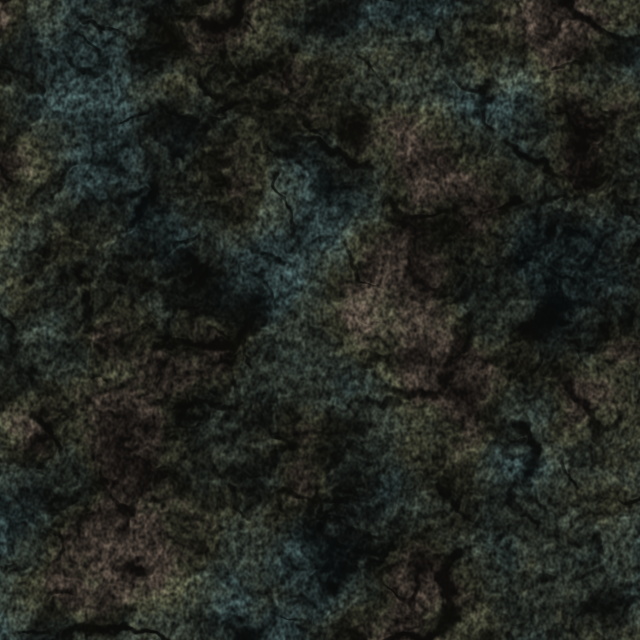
Reproduce this texture procedurally as a WebGL 2 fragment shader.

```glsl
#version 300 es
precision highp float;
// Dark, damp rock face: broad light and shade, slope-lit lumps and fine grit.
// Gradient-noise layers set the tone, thin warped zero lines cut the cracks,
// and slow noise drifts the tint between rust, olive and teal.

uniform vec2 u_resolution;
out vec4 fragColor;

const vec2 LIGHT_DIR = vec2(-0.5, 0.86);
const vec2 CRACK_DIR = vec2(0.88, -0.47);

const vec3 RUST = vec3(1.13, 0.99, 0.87);
const vec3 OLIVE = vec3(1.03, 1.07, 0.81);
const vec3 MOSS = vec3(0.93, 1.06, 0.92);
const vec3 TEAL = vec3(0.80, 1.06, 1.05);

uint hash(uvec2 cell) {
    uint h = cell.x * 1664525u + cell.y * 22695477u + 1013904u;
    h = (h ^ (h >> 16u)) * 73244475u;
    h = (h ^ (h >> 15u)) * 73244475u;
    return h ^ (h >> 16u);
}

vec2 gradient(ivec2 cell) {
    float angle = float(hash(uvec2(cell)) & 65535u) / 65536.0 * 6.28319;
    return vec2(cos(angle), sin(angle));
}

float gradientNoise(vec2 p) {
    ivec2 cell = ivec2(floor(p));
    vec2 f = fract(p);
    vec2 blend = f * f * f * (f * (f * 6.0 - 15.0) + 10.0);
    float a = dot(gradient(cell), f);
    float b = dot(gradient(cell + ivec2(1, 0)), f - vec2(1.0, 0.0));
    float c = dot(gradient(cell + ivec2(0, 1)), f - vec2(0.0, 1.0));
    float d = dot(gradient(cell + ivec2(1, 1)), f - vec2(1.0, 1.0));
    return mix(mix(a, b, blend.x), mix(c, d, blend.x), blend.y);
}

// Sum of octaves, each turned and doubled in frequency.
float fbm(vec2 p, int octaves, float gain) {
    const mat2 TURN = mat2(1.6, 1.2, -1.2, 1.6);
    float sum = 0.0;
    float amplitude = 1.0;
    for (int i = 0; i < octaves; i++) {
        sum += amplitude * gradientNoise(p);
        p = TURN * p + 17.3;
        amplitude *= gain;
    }
    return sum;
}

// Rounded lumps separated by creases, roughened by finer octaves.
float rockHeight(vec2 p) {
    float lumps = abs(gradientNoise(p * 9.0 + 4.1));
    return 0.8 * lumps + 0.5 * fbm(p * 15.0 + 31.7, 4, 0.55);
}

// Height gained towards the light over a short step.
float slopeLight(vec2 p, float reach) {
    vec2 offset = 0.5 * reach * LIGHT_DIR;
    return rockHeight(p - offset) - rockHeight(p + offset);
}

// Broken lines along the zero level of stretched noise.
float cracks(vec2 p, vec2 scale, float width, float seed) {
    vec2 along = vec2(dot(p, CRACK_DIR), dot(p, vec2(-CRACK_DIR.y, CRACK_DIR.x)));
    float level = abs(gradientNoise(along * scale + seed));
    float gate = smoothstep(0.0, 0.3, gradientNoise(p * scale.y * 0.9 + seed * 2.3));
    return gate * (1.0 - smoothstep(0.2 * width, width, level));
}

vec3 rockTint(float hue) {
    vec3 warm = mix(RUST, OLIVE, smoothstep(-0.42, -0.12, hue));
    vec3 cool = mix(MOSS, TEAL, smoothstep(0.08, 0.42, hue));
    return mix(warm, cool, smoothstep(-0.16, 0.08, hue));
}

void main() {
    vec2 p = gl_FragCoord.xy / u_resolution;
    vec2 warp = vec2(fbm(p * 13.0 + 7.9, 4, 0.55), fbm(p * 13.0 + 53.2, 4, 0.55));
    vec2 rough = p + 0.022 * warp;

    // Tone: broad patches, middle-sized mottling and lit slopes.
    float broad = fbm(rough * 3.6 + 11.4, 3, 0.5);
    float mottle = fbm(rough * 14.0 + 71.6, 4, 0.6);
    float tone = 0.158 + 0.13 * broad + 0.075 * mottle;
    tone += 0.42 * slopeLight(rough, 0.007);

    // Hollows and cracks sink towards black.
    float hollow = smoothstep(0.12, 0.55, fbm(rough * 8.0 + 91.3, 4, 0.55));
    float crack = max(cracks(rough, vec2(4.0, 7.0), 0.07, 23.6),
                      0.75 * cracks(rough, vec2(9.0, 15.0), 0.09, 47.2));
    tone *= (1.0 - 0.5 * hollow) * (1.0 - 0.75 * crack);

    // Fine grit and a few pale flecks.
    float grit = fbm(p * vec2(95.0, 80.0) + 3.7, 2, 0.8);
    float fleck = smoothstep(0.42, 0.7, gradientNoise(rough * 26.0 + 62.5));
    tone = tone * (1.0 + 0.75 * grit) + 0.07 * fleck * smoothstep(0.0, 0.3, broad);

    // Soft floor keeps the shadows from clipping.
    float shade = tone - 0.04;
    tone = 0.04 + 0.5 * (shade + sqrt(shade * shade + 0.0009)) - 0.006;

    float hue = fbm(rough * 4.2 + 37.8, 3, 0.5) + 0.12 * gradientNoise(p * 70.0 + 9.2);
    vec3 colour = tone * rockTint(hue);
    fragColor = vec4(clamp(colour, 0.0, 1.0), 1.0);
}
```
